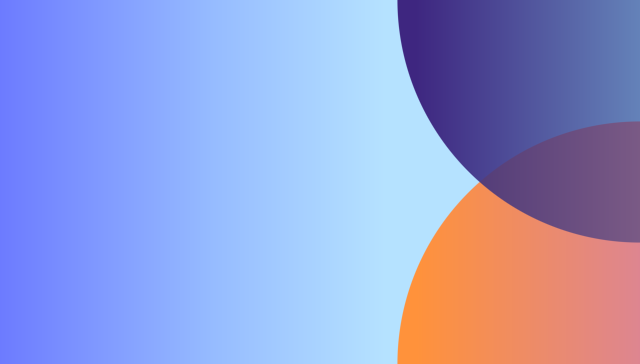
A Shadertoy shader for this background:

```glsl
// Draws two overlapping corner discs on a smooth blue horizontal gradient.

// Antialiased coverage of a disc.
float disc(vec2 p, vec2 center, float radius) {
    float pixel = 1.0 / iResolution.y;
    return smoothstep(0.75 * pixel, -0.75 * pixel, length(p - center) - radius);
}

void mainImage(out vec4 fragColor, in vec2 fragCoord) {
    vec2 p = fragCoord / iResolution.y;
    float aspect = iResolution.x / iResolution.y;
    float x = p.x / aspect;

    // Background: periwinkle to pale sky, flat beyond the last stop
    vec3 sky = mix(vec3(0.425, 0.482, 1.0), vec3(0.588, 0.735, 1.0), clamp(x / 0.333, 0.0, 1.0));
    sky = mix(sky, vec3(0.71, 0.885, 1.0), clamp((x - 0.333) / 0.267, 0.0, 1.0));

    // Disc gradients, running to the right edge
    float across = clamp((x - 0.65) / 0.35, 0.0, 1.0);
    vec3 orange = mix(vec3(1.0, 0.572, 0.23), vec3(0.868, 0.523, 0.565), across);
    vec3 violet = mix(vec3(0.243, 0.15, 0.502), vec3(0.392, 0.51, 0.725), across);
    vec3 plum = mix(vec3(0.27, 0.195, 0.455), vec3(0.478, 0.353, 0.522), across);

    // Discs centred on the right-hand corners
    float radius = 0.379 * aspect;
    float lower = disc(p, vec2(aspect, 0.0), radius);
    float upper = disc(p, vec2(aspect, 1.0), radius);

    // The upper disc lies on top and turns plum where they overlap
    vec3 color = mix(sky, orange, lower);
    color = mix(color, mix(violet, plum, lower), upper);
    fragColor = vec4(color, 1.0);
}
```
